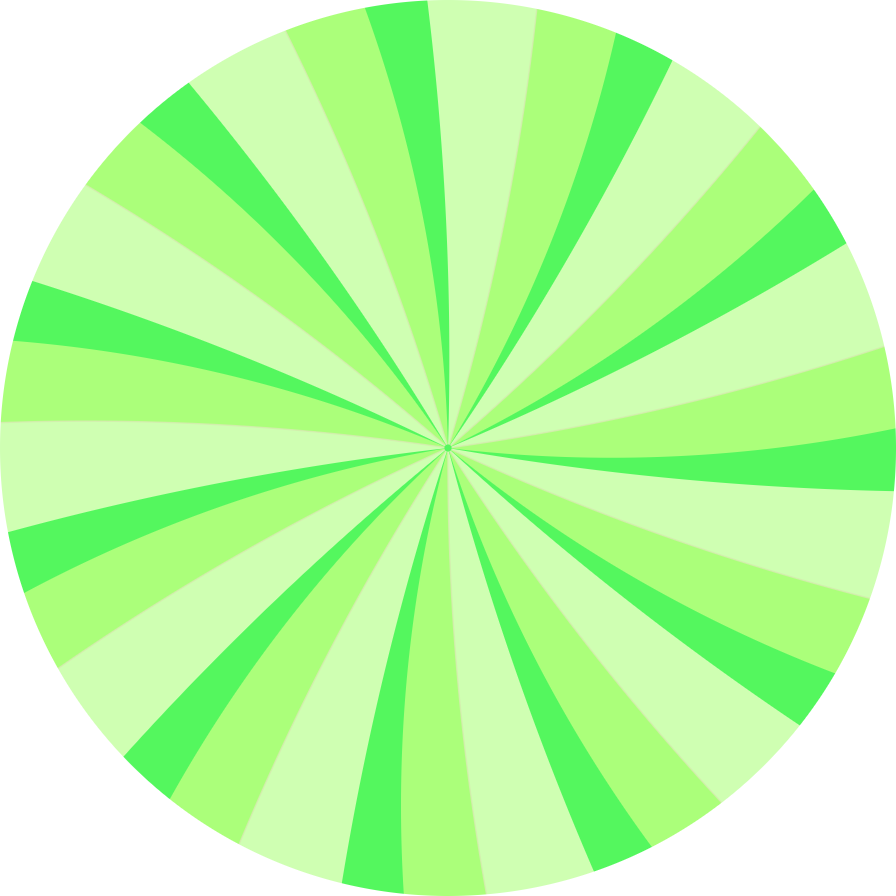
Reproduce this background procedurally as a WebGL 2 fragment shader.

```glsl
#version 300 es
precision highp float;
// A white canvas filled by a disc of eleven repeated, gently curved rays.
// Each repeat holds a dark, a middle and a pale green sector whose edge
// angles turn with the radius; faint seams divide the two lighter greens.
uniform vec2 u_resolution;
out vec4 outColor;

const float PERIOD = 360.0 / 11.0;

// Coverage of the positive side of an edge, softened over one pixel.
float cover(float dist, float pixel) {
    return clamp(dist / pixel + 0.5, 0.0, 1.0);
}

void main() {
    float side = min(u_resolution.x, u_resolution.y);
    float pixel = 1.0 / side;
    vec2 p = (gl_FragCoord.xy - 0.5 * u_resolution) / side;
    float radius = length(p);
    float r = 2.0 * radius;

    // Angle past the start of the nearest dark ray, wrapped inside pale green.
    float start = 88.25 + 4.4 * r;
    float angle = degrees(atan(p.y, p.x)) - start;
    angle = mod(angle + 8.0, PERIOD) - 8.0;

    // Signed arc distances to the three curved sector edges.
    float darkEdge = radians(angle) * radius;
    float middleEdge = radians(angle - 3.1 - 4.95 * r) * radius;
    float paleEdge = radians(angle - 17.8 - 0.85 * r) * radius;

    vec3 dark = vec3(0.33, 0.97, 0.37);
    vec3 middle = vec3(0.67, 1.0, 0.48);
    vec3 pale = vec3(0.81, 1.0, 0.70);

    // Sectors in angular order.
    vec3 color = mix(pale, dark, cover(darkEdge, pixel));
    color = mix(color, middle, cover(middleEdge, pixel));
    color = mix(color, pale, cover(paleEdge, pixel));

    // Hairline seam, then the small hub where the rays meet.
    float seam = cover(0.0008 - abs(paleEdge), pixel);
    color = mix(color, vec3(0.84, 0.92, 0.69), 0.8 * seam);
    color = mix(color, dark, cover(0.004 - radius, pixel));

    // Round outer rim on white.
    color = mix(color, vec3(1.0), cover(radius - 0.5, pixel));
    outColor = vec4(color, 1.0);
}
```
